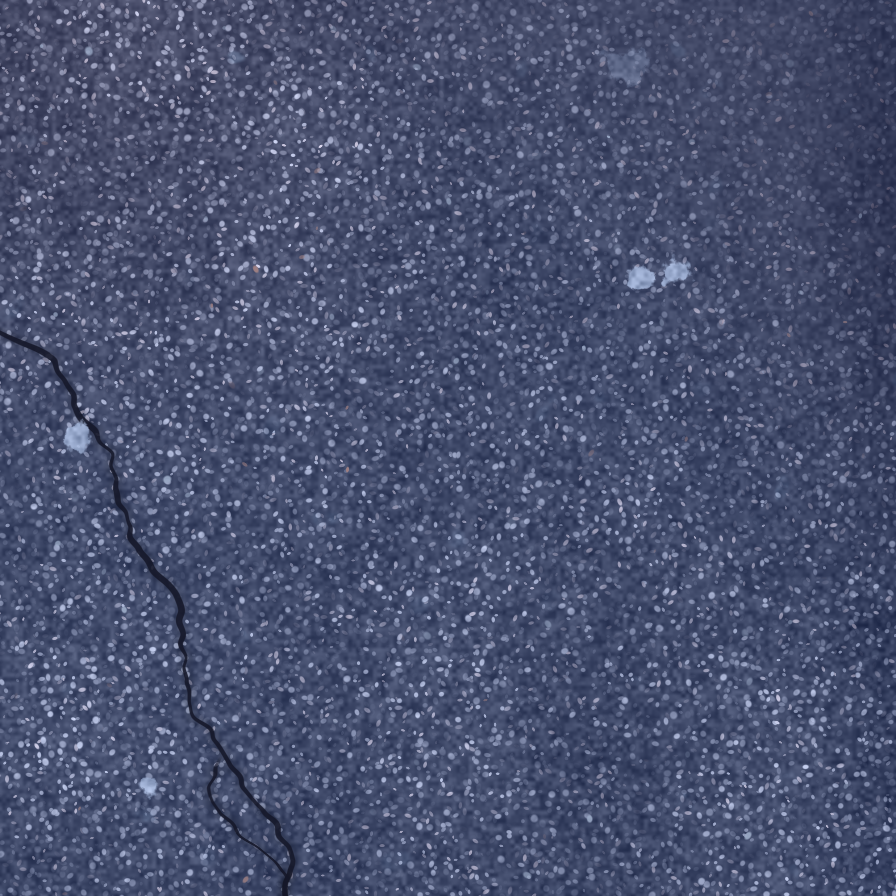
A Shadertoy shader for this texture:

```glsl
// Worn blue-grey asphalt with pale grit, a jagged crack and a few light scraps.
#define GRAIN_DENSITY 128.0
#define GRAIN_LIGHT 0.40
#define FINE_DENSITY 215.0
#define FINE_CONTRAST 0.21
#define BASE_LEVEL 0.283
#define PEBBLE_DENSITY 15.0
#define STAIN_DENSITY 9.0
#define CRACK_WIDTH 0.0024
#define BLUE_CAST vec3(-0.04, 0.0, 0.125)
#define WARM_TINT vec3(0.045, 0.0, -0.025)

vec2 hash2(vec2 p) {
    vec3 q = fract(p.xyx * vec3(0.1031, 0.1030, 0.0973));
    q += dot(q, q.yzx + 33.33);
    return fract((q.xx + q.yz) * q.zy);
}

float noise(vec2 p) {
    vec2 cell = floor(p), f = fract(p);
    f = f * f * (3.0 - 2.0 * f);
    return mix(mix(hash2(cell).x, hash2(cell + vec2(1, 0)).x, f.x),
               mix(hash2(cell + vec2(0, 1)).x, hash2(cell + 1.0).x, f.x), f.y);
}

float fbm(vec2 p) {
    float sum = 0.0, amp = 0.5;
    for (int i = 0; i < 4; i++) {
        sum += amp * noise(p);
        p = p * 2.03 + 17.3;
        amp *= 0.5;
    }
    return sum / 0.9375;
}

// Scattered, randomly turned stones: x = brightness, y = random hue
vec2 grains(vec2 p, float minRadius, float maxRadius, float power) {
    vec2 cell = floor(p), best = vec2(0.0);
    for (int j = -1; j <= 1; j++)
    for (int i = -1; i <= 1; i++) {
        vec2 id = cell + vec2(i, j);
        vec2 shape = hash2(id + 71.7), look = hash2(id + 313.1);
        vec2 d = p - id - hash2(id);
        float a = shape.x * 6.2832;
        d = mat2(cos(a), sin(a), -sin(a), cos(a)) * d;
        d.y *= 1.0 + 0.9 * look.y;
        float radius = mix(minRadius, maxRadius, shape.y);
        float cover = 1.0 - smoothstep(0.6, 1.25, length(d) / radius);
        float light = cover * pow(look.x, power);
        if (light > best.x) best = vec2(light, look.y);
    }
    return best;
}

// Horizontal position of the crack at height y
float crackX(float y) {
    float x = 0.325 - 0.43 * y + 0.014 * sin(y * 22.0) * smoothstep(0.5, 0.2, y);
    x += 0.020 * (noise(vec2(y * 24.0, 3.0)) - 0.5);
    x += 0.009 * (noise(vec2(y * 75.0, 8.0)) - 0.5);
    return x - 0.06 * smoothstep(0.595, 0.637, y);
}

float crackDistance(vec2 p, float bow) {
    float span = clamp((p.y - 0.02) / 0.14, 0.0, 1.0);
    float slope = (crackX(p.y + 0.002) - crackX(p.y - 0.002)) / 0.004;
    float x = crackX(p.y) - bow * sin(3.14159 * span);
    return abs(p.x - x) / sqrt(1.0 + slope * slope);
}

// Ragged pale scrap
float scrap(vec2 p, vec2 centre, vec2 size) {
    float ragged = (fbm(p * 85.0) - 0.5) * 1.6;
    return 1.0 - smoothstep(0.75, 1.1, length((p - centre) / size) + ragged);
}

void mainImage(out vec4 fragColor, in vec2 fragCoord) {
    vec2 p = fragCoord / iResolution.xy;
    float pixel = 1.0 / iResolution.y;
    float corner = smoothstep(1.2, 1.8, p.x + p.y);
    float warm = smoothstep(0.35, 1.0, p.y) * smoothstep(0.75, 0.1, p.x);
    float cloud = fbm(p * 6.0) - 0.5;

    // Binder: broad shading and fine roughness
    float level = BASE_LEVEL + 0.07 * cloud - 0.012 * corner;
    level -= 0.045 * smoothstep(0.88, 1.0, p.x);
    float fine = noise(p * FINE_DENSITY) * 0.65 + noise(p * 120.0 + 40.0) * 0.35 - 0.5;
    level += FINE_CONTRAST * fine * (1.0 - 0.4 * corner);

    // Grit, subdued towards the smooth upper right
    vec2 grit = grains(p * GRAIN_DENSITY, 0.25, 0.58, 2.3);
    float gritLight = GRAIN_LIGHT * (1.0 - 0.6 * corner) * (1.0 + 0.8 * cloud);
    level += gritLight * grit.x;
    vec3 color = level + BLUE_CAST;
    color += WARM_TINT * (warm * 0.5 + corner * 0.3);
    color += WARM_TINT * grit.x * smoothstep(0.65, 0.9, grit.y);

    // Faint stains and sparse larger pebbles
    float stain = grains(p * STAIN_DENSITY + 0.05 * fbm(p * 70.0), 0.06, 0.16, 3.0).x;
    color += vec3(0.09, 0.12, 0.13) * stain * smoothstep(0.3, 0.65, fbm(p * 50.0));
    vec2 pebble = grains(p * PEBBLE_DENSITY + 5.0, 0.03, 0.08, 5.0);
    vec3 pebbleColor = mix(vec3(0.60, 0.66, 0.77), vec3(0.62, 0.50, 0.51), step(0.6, pebble.y));
    color = mix(color, pebbleColor, pebble.x);

    // Crack and its short side branch
    float wear = 0.5 + noise(vec2(p.y * 38.0, 2.0));
    for (int i = 0; i < 2; i++) {
        float branch = float(i);
        float d = crackDistance(p, 0.05 * branch);
        float width = CRACK_WIDTH * wear * (1.0 - 0.4 * branch);
        float shown = mix(1.0, smoothstep(0.16, 0.14, p.y), branch);
        float line = 1.0 - smoothstep(width - pixel * 0.5, width + pixel, d);
        color *= 1.0 - 0.14 * shown * (1.0 - smoothstep(0.0, 0.012, d));
        color = mix(color, vec3(0.08, 0.09, 0.16), 0.88 * line * shown);
    }

    // Light scraps
    float pale = max(scrap(p, vec2(0.715, 0.691), vec2(0.017, 0.014)),
                     scrap(p, vec2(0.752, 0.699), vec2(0.019, 0.014)));
    pale = max(pale, scrap(p, vec2(0.085, 0.511), vec2(0.014, 0.019)));
    pale = max(pale, scrap(p, vec2(0.167, 0.122), vec2(0.014, 0.010)));
    pale = max(pale, 0.35 * scrap(p, vec2(0.703, 0.926), vec2(0.026, 0.022)));
    color = mix(color, vec3(0.61, 0.68, 0.82) + 0.3 * fine, 0.9 * pale);

    fragColor = vec4(clamp(color, 0.0, 1.0), 1.0);
}
```
